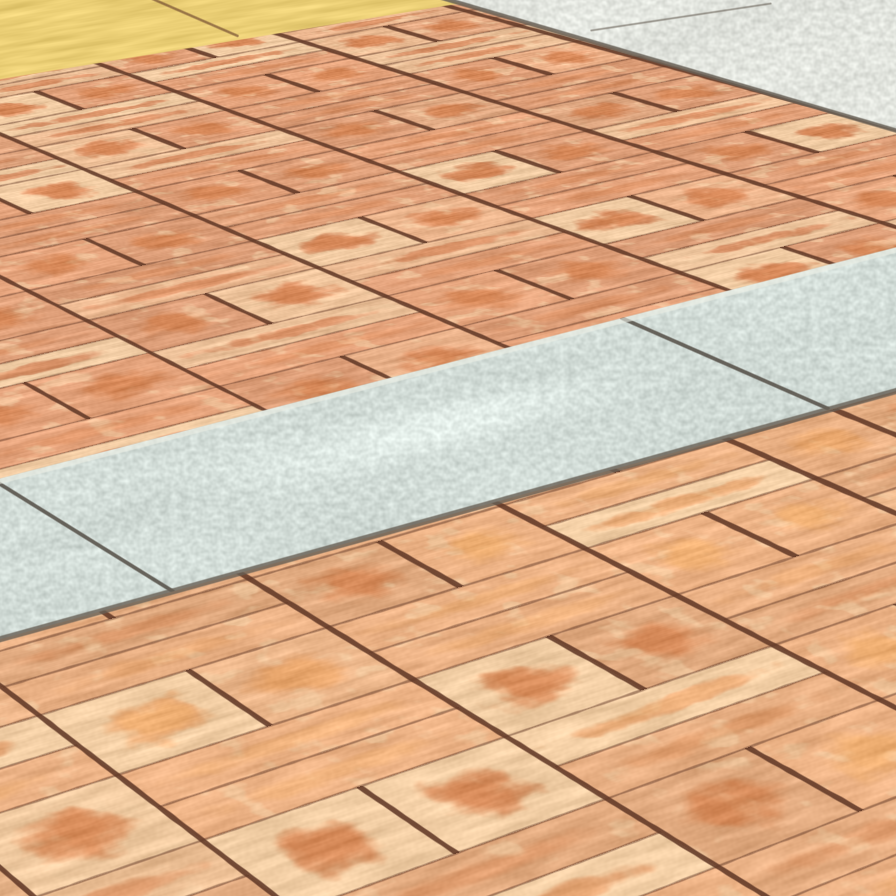
Give the GLSL for this texture, as a WebGL 1 fragment shader.

```glsl
precision highp float;
// Basket-weave brick paving in perspective, crossed by a pale granite band.
uniform vec2 u_resolution;

// Lines are stored as (slope, height at the left edge), with y pointing down.
const vec2 BAND_TOP = vec2(-0.258, 0.534);
const vec2 BAND_BOTTOM = vec2(-0.277, 0.7135);
const vec2 WALK_EDGE = vec2(0.292, -0.1463);
const vec2 YELLOW_EDGE = vec2(-0.165, 0.0885);

const vec3 CLAY_FAR = vec3(0.88, 0.63, 0.48);
const vec3 CLAY_NEAR = vec3(0.90, 0.68, 0.51);
const vec3 CREAM = vec3(0.96, 0.84, 0.68);
const vec3 RUST = vec3(0.82, 0.49, 0.29);
const vec3 AMBER = vec3(0.94, 0.68, 0.42);
const vec3 GROOVE = vec3(0.38, 0.22, 0.15);
const vec3 GRANITE = vec3(0.82, 0.86, 0.84);
const vec3 WALK = vec3(0.89, 0.90, 0.875);
const vec3 YELLOW = vec3(0.92, 0.81, 0.46);
const vec3 SHADOW = vec3(0.40, 0.37, 0.33);

float pixel;

float hash(vec2 p) {
  vec3 q = fract(vec3(p.xyx) * 0.1031);
  q += dot(q, q.yzx + 33.33);
  return fract((q.x + q.y) * q.z);
}

float gradientAt(vec2 cell, vec2 offset) {
  float a = 6.2832 * hash(cell);
  return dot(vec2(cos(a), sin(a)), offset);
}

float noise(vec2 p) {
  vec2 i = floor(p), f = fract(p);
  vec2 s = f * f * f * (f * (f * 6.0 - 15.0) + 10.0);
  vec2 e = vec2(1.0, 0.0);
  return mix(mix(gradientAt(i, f), gradientAt(i + e, f - e), s.x),
             mix(gradientAt(i + e.yx, f - e.yx), gradientAt(i + 1.0, f - 1.0), s.x), s.y);
}

float fbm(vec2 p) {
  float sum = 0.0, amp = 1.0;
  for (int i = 0; i < 3; i++) {
    sum += amp * noise(p);
    p = p * 2.03 + 17.1;
    amp *= 0.5;
  }
  return sum;
}

float cross2(vec2 a, vec2 b) { return a.x * b.y - a.y * b.x; }

// Signed distance to a line, positive below it.
float below(vec2 p, vec2 line) {
  return (p.y - line.x * p.x - line.y) * inversesqrt(1.0 + line.x * line.x);
}

float cover(float d) { return smoothstep(-pixel, pixel, d); }

float stroke(float d, float halfWidth) { return cover(halfWidth - abs(d)); }

float segment(vec2 p, vec2 a, vec2 b) {
  vec2 ab = b - a;
  return length(p - a - ab * clamp(dot(p - a, ab) / dot(ab, ab), 0.0, 1.0));
}

// Inverts a perspective grid, then alternates paired squares and stacked long bricks.
vec3 bricks(vec2 p, vec2 origin, vec2 du, vec2 dv, vec2 persp, float near) {
  vec2 m1 = du - persp.x * p, m2 = dv - persp.y * p, r = p - origin;
  float det = cross2(m1, m2);
  vec2 q = vec2(cross2(r, m2), cross2(m1, r)) / det;
  vec2 span = abs(det) / ((1.0 + dot(persp, q)) * vec2(length(m2), length(m1)));
  q.x += 0.5;

  vec2 cell = floor(q);
  float isSquare = 1.0 - mod(cell.x + cell.y, 2.0);
  vec2 split = mix(vec2(1.0, 2.0), vec2(2.0, 1.0), isSquare);
  vec2 t = fract(q) * split;
  vec2 id = cell * 2.0 + floor(t) + 60.0 + near * 37.0;
  vec2 c = fract(t) * 2.0 - 1.0;
  float tone = hash(id), kind = hash(id + 11.7);

  // Kiln marks: streaks, a burnt heart and a pale rim.
  float grain = fbm(vec2(q.x * 4.0, q.y * 9.0) + id);
  float blotch = fbm(q * vec2(7.0, 3.0) + id * 3.0);
  float heart = length(c / mix(vec2(0.85, 0.50), vec2(0.68, 0.64), isSquare)) + 0.5 * blotch;
  float burnt = 1.0 - smoothstep(0.35, 1.05, heart);
  float pale = smoothstep(0.62, 0.9, kind) * smoothstep(0.6, 1.0, heart);
  vec3 col = mix(CLAY_FAR, CLAY_NEAR, near) * (0.97 + 0.07 * tone);
  col = mix(col, CREAM, 0.8 * pale + 0.45 * smoothstep(0.18, 0.5, blotch) * (1.0 - pale));
  vec3 core = mix(RUST, AMBER, smoothstep(0.45, 0.75, tone) * near);
  col = mix(col, core, burnt * mix(0.38, 0.72, isSquare));
  col += 0.10 * grain + 0.025 * noise(p * 190.0);

  // Deep grooves follow the columns; fine joints cross them.
  vec2 edge = (0.5 - 0.5 * abs(c)) / split * span;
  float wobble = 0.0007 * noise(p * 60.0);
  float fine = stroke(edge.y + wobble, mix(0.0008, 0.0012, near));
  float deep = stroke(edge.x + wobble, mix(0.0020, 0.0028, near));
  col = mix(col, GROOVE, 0.5 * fine);
  return mix(col, GROOVE, 0.88 * deep);
}

vec3 stone(vec2 p, vec3 base) {
  float speckle = noise(p * vec2(95.0, 150.0)) + 0.7 * noise(p * 230.0);
  float sheen = fbm(vec2(p.x * 3.0, (p.y + 0.26 * p.x) * 18.0));
  return base + 0.09 * speckle + 0.04 * sheen;
}

void main() {
  pixel = 1.0 / u_resolution.y;
  vec2 p = gl_FragCoord.xy / u_resolution;
  p.y = 1.0 - p.y;
  float top = below(p, BAND_TOP), bottom = below(p, BAND_BOTTOM);
  float walk = below(p, WALK_EDGE), yellow = below(p, YELLOW_EDGE);

  // Far and near brick fields.
  vec3 col;
  if (top < 0.04) {
    col = bricks(p, vec2(0.267, 0.190), vec2(0.234, -0.0395),
                 vec2(0.0557, 0.0191), vec2(0.0375, -0.029), 0.0);
  } else {
    col = bricks(p, vec2(0.423, 0.604), vec2(0.3044, -0.0486),
                 vec2(0.072, 0.0267), vec2(0.0545, -0.037), 1.0);
  }

  // Yellow ribbed strip.
  vec3 strip = YELLOW + 0.10 * fbm(vec2(p.x * 9.0, yellow * 110.0));
  strip = mix(strip, GROOVE, 0.6 * stroke(segment(p, vec2(0.15, -0.01), vec2(0.265, 0.04)), 0.0014));
  col = mix(col, strip, cover(-yellow));

  // Pale walkway in the far corner.
  vec3 slab = stone(p, WALK);
  slab = mix(slab, SHADOW, 0.6 * stroke(segment(p, vec2(0.66, 0.034), vec2(0.86, 0.004)), 0.001));
  col = mix(col, slab, cover(-walk));
  col = mix(col, SHADOW, 0.85 * stroke(walk, 0.0024));

  // Granite band with a soft highlight, slab joints and a shaded lower edge.
  vec3 band = stone(p, GRANITE);
  band += 0.07 * exp(-pow((p.y + 0.24 * p.x - 0.595) / 0.022, 2.0) - pow((p.x - 0.45) / 0.22, 2.0));
  float joint = min(segment(p, vec2(-0.01, 0.534), vec2(0.193, 0.660)),
                    segment(p, vec2(0.694, 0.355), vec2(0.924, 0.456)));
  band = mix(band, SHADOW * 0.8, 0.85 * stroke(joint, 0.0021));
  band = mix(band, vec3(0.93, 0.94, 0.90), 0.6 * stroke(top - 0.003, 0.003));
  col = mix(col, band, cover(top) * cover(-bottom));
  col = mix(col, SHADOW, 0.8 * stroke(bottom, 0.0034));
  gl_FragColor = vec4(clamp(col, 0.0, 1.0), 1.0);
}
```
